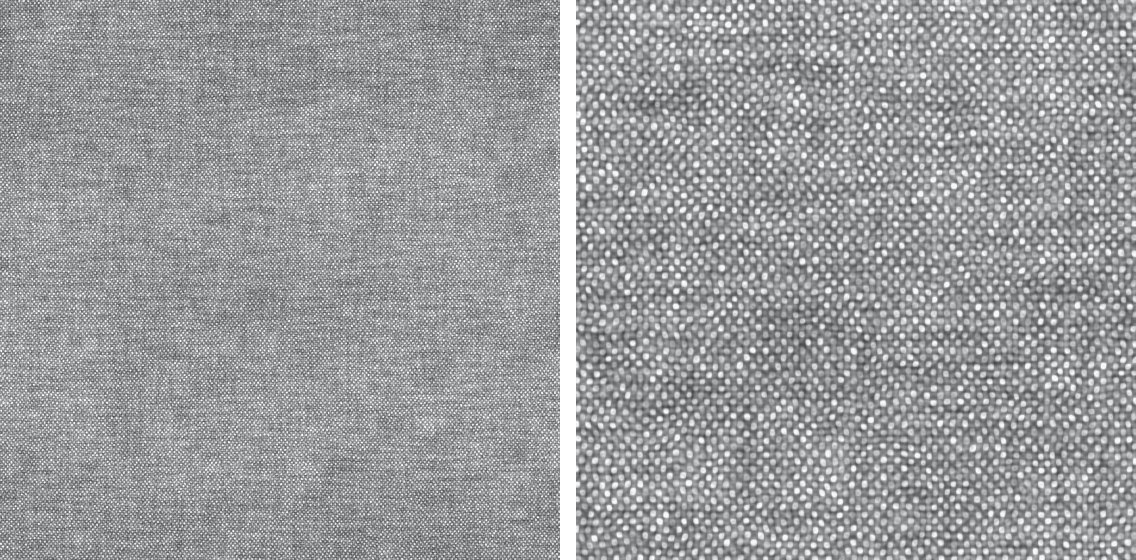
Left: the whole. Right: its middle third, enlarged.
Write a WebGL 2 fragment shader that draws this texture.

```glsl
#version 300 es
precision highp float;

uniform vec2 u_resolution;
out vec4 fragColor;

const vec2 THREADS = vec2(268.0, 226.0);     // warp and weft counts across the canvas
const float WOBBLE = 0.65;                   // thread wander, in thread widths
const float GROUND = 0.525;                  // brightness between the raised knots
const float KNOT_LIGHT = 0.30;
const float KNOT_ROUNDNESS = 0.7;            // lower values widen knots along the weft
const float GAP_SHADE = 0.14;
const float KNOT_VARIATION = 0.4;
const float WEFT_STREAK = 0.085;
const float WARP_STREAK = 0.075;
const float CLOUD = 0.06;
const float BAND = 0.018;                    // broad lift across the middle
const float FIBRE = 0.24;
const vec2 FIBRE_SCALE = vec2(270.0, 350.0);
const vec3 TINT = vec3(0.992, 1.0, 1.008);
const int SAMPLES = 2;                       // per axis
const float TAU = 6.2831853;

float hash(vec2 cell) {
    uvec2 q = uvec2(ivec2(cell) + 4096) * uvec2(1597u, 3571u);
    uint n = (q.x ^ (q.y << 8u)) * 747796u + q.y * 28913u;
    n = (n ^ (n >> 15u)) * 739397u;
    n = (n ^ (n >> 13u)) * 668265u;
    n ^= n >> 16u;
    return float(n & 65535u) / 65535.0;
}

vec2 gradient(vec2 cell) {
    float angle = TAU * hash(cell);
    return vec2(cos(angle), sin(angle));
}

float gradientNoise(vec2 p) {
    vec2 i = floor(p), f = p - i;
    vec2 w = f * f * f * (f * (f * 6.0 - 15.0) + 10.0);
    vec2 e = vec2(1.0, 0.0);
    float low = mix(dot(gradient(i), f), dot(gradient(i + e), f - e), w.x);
    float high = mix(dot(gradient(i + e.yx), f - e.yx),
                     dot(gradient(i + e.xx), f - e.xx), w.x);
    return mix(low, high, w.y);
}

// Plain weave: light weft knots alternate with darker warp crossings.
float weave(vec2 uv, float streak) {
    vec2 wander = vec2(gradientNoise(uv * vec2(34.0, 75.0) + 17.3),
                       gradientNoise(uv * vec2(45.0, 40.0) + 91.7));
    vec2 p = uv * THREADS + WOBBLE * wander;
    vec2 wave = sin(p * TAU * 0.5);
    wave.x = sign(wave.x) * pow(abs(wave.x), KNOT_ROUNDNESS);
    float checker = wave.x * wave.y;
    float knot = smoothstep(-0.12, 0.72, checker + 0.15 * streak);
    float strength = 1.0 + KNOT_VARIATION * (2.0 * hash(floor(p)) - 1.0);
    float gap = 1.0 - max(abs(wave.x), abs(wave.y));
    return KNOT_LIGHT * knot * strength - GAP_SHADE * gap;
}

float clothBrightness(vec2 uv) {
    // Uneven yarn makes faint streaks along both thread directions.
    float weft = gradientNoise(uv * vec2(13.0, THREADS.y * 0.55) + 5.5)
               + 0.8 * gradientNoise(uv * vec2(38.0, THREADS.y * 0.9) + 71.2);
    float warp = gradientNoise(uv * vec2(THREADS.x * 0.5, 14.0) + 33.1);

    // Soft mottling over the whole cloth.
    float cloud = gradientNoise(uv * vec2(2.5, 4.0) + 12.6)
                + 0.7 * gradientNoise(uv * vec2(9.0, 13.0) + 48.4);
    float band = -cos(TAU * uv.y);
    float fibre = gradientNoise(uv * FIBRE_SCALE + 7.9);

    return GROUND + weave(uv, weft) + WEFT_STREAK * weft + WARP_STREAK * warp
         + CLOUD * cloud + BAND * band + FIBRE * fibre;
}

void main() {
    // Average several points per pixel to smooth the fine threads.
    float brightness = 0.0;
    for (int y = 0; y < SAMPLES; y++) {
        for (int x = 0; x < SAMPLES; x++) {
            vec2 offset = (vec2(x, y) + 0.5) / float(SAMPLES) - 0.5;
            brightness += clothBrightness((gl_FragCoord.xy + offset) / u_resolution);
        }
    }
    brightness = clamp(brightness / float(SAMPLES * SAMPLES), 0.3, 0.97);
    fragColor = vec4(brightness * TINT, 1.0);
}
```
